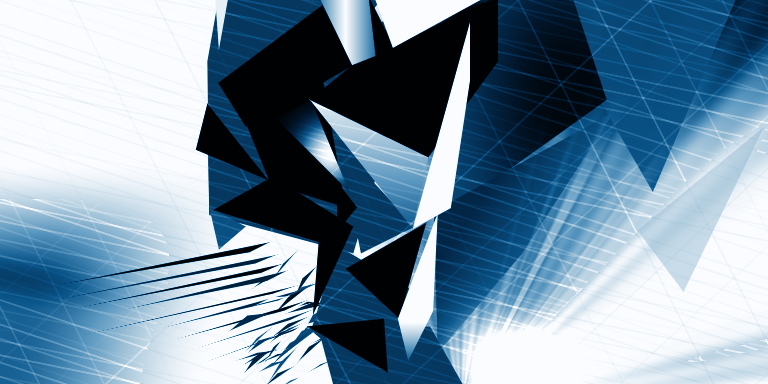
A Shadertoy shader for this background:

```glsl
// Splintered blue-black crystal over a pale sky with soft beams of light.
// Convex shards are layered as one tone value (0 black, 1 white),
// then a five-step ramp turns that tone into colour.
#define DEBRIS 46
#define BLADES 9
#define LINE_STRENGTH .13
#define BEAM_STRENGTH .2
#define BEAM_SOURCE vec2(120, -8)
#define DEBRIS_CENTER vec2(76, 16)
#define PIXEL (100. / iResolution.y)

// Black, navy, blue, sky, pale, white
const vec3 RAMP[6] = vec3[6](
  vec3(0, .004, .012), vec3(.01, .15, .28), vec3(.04, .34, .55),
  vec3(.35, .59, .75), vec3(.69, .8, .87), vec3(.985, .99, 1));

vec2 p;     // position, canvas height is 100
float tone; // brightness painted so far

float saturate(float v) { return clamp(v, 0., 1.); }
float hash(float n) { return fract(sin(n * 127.1) * 4375.85); }
float bump(vec2 c, float size) { return exp(-dot(p - c, p - c) / size); }

vec3 ramp(float t) {
  vec3 c = RAMP[0];
  for (int i = 1; i < 6; i++) c = mix(c, RAMP[i], saturate(t * 5. - float(i - 1)));
  return c;
}

// Signed distance of q to the line a-b
float side(vec2 q, vec2 a, vec2 b) {
  vec2 d = normalize(b - a);
  return dot(q - a, vec2(d.y, -d.x));
}
// Paint a convex shape with corners a.xy, a.zw, b.xy, b.zw
void quad(float shade, vec4 a, vec4 b) {
  float o = -sign(side(b.xy, a.xy, a.zw));
  float d = max(max(o * side(p, a.xy, a.zw), o * side(p, a.zw, b.xy)),
                max(o * side(p, b.xy, b.zw), o * side(p, b.zw, a.xy)));
  tone = mix(tone, shade, saturate(.5 - d / PIXEL));
}
void tri(float shade, vec2 a, vec4 b) {
  quad(shade, vec4(a, b.xy), vec4(b.zw, (a + b.zw) * .5));
}

// Thin parallel lines with irregular spacing
float lines(float angle, float gap) {
  float u = dot(p, vec2(-sin(angle), cos(angle))) / gap;
  float id = floor(u), r = hash(id + angle * 9.);
  float d = abs(u - id - .2 - .6 * r) * gap;
  return r * (1. - smoothstep(.1, .1 + PIXEL, d));
}

void mainImage(out vec4 fragColor, in vec2 fragCoord) {
  p = fragCoord * PIXEL;
  float x = p.x, y = p.y;
  float mesh = LINE_STRENGTH * (lines(-.32, 3.1) + lines(-.2, 4.3)
             + lines(.75, 13.) + lines(-1.1, 17.));

  // Sky: haze at the left, fan of beams at the right
  float haze = smoothstep(0., 29., 58. - y) * (1. - smoothstep(8., 62., x + .25 * (30. - y)));
  float band = (y - 28. + .15 * x) / 5.;
  float left = 1. - haze * (.57 + .13 * exp(-band * band));
  vec2 ray = p - BEAM_SOURCE;
  float angle = atan(ray.y, ray.x), reach = length(ray);
  float streak = .5 + .5 * sin(angle * 47.) * sin(angle * 19.);
  float right = 1. - .48 * smoothstep(50., 100., y)
    - .38 * smoothstep(.72, 1.1, angle)
    - BEAM_STRENGTH * streak * smoothstep(.6, .8, angle)
    - .22 * streak * (1. - smoothstep(.18, .36, angle)) * smoothstep(25., 70., reach);
  tone = mix(left, right, smoothstep(95., 115., x));
  tone += mesh * (tone < .85 ? 1. : -.25);

  // Right wing
  quad(mix(tone, .36 + mesh, .92), vec4(149, 101, 192, 101), vec4(170, 50, 155, 76));
  tri(mix(tone, .7, .45), vec2(199, 67), vec4(166, 40, 178, 24));
  float shadow = length((p - vec2(149, 74)) * vec2(1, .65));
  quad(.03 + .3 * smoothstep(4., 38., shadow) + mesh, vec4(128, 101, 149, 101), vec4(158, 74, 116, 44));
  quad(.2 + .009 * max(0., x - y * .7 - 92.) + mesh, vec4(113, 45, 160, 71), vec4(136, 34, 114, 8));
  float beam = smoothstep(.55, .9, streak) * smoothstep(.8, 1., angle) * (1. - smoothstep(1.15, 1.35, angle));
  tone += beam * .28 * (1. - smoothstep(50., 100., reach));
  tone += .8 * bump(vec2(130, 5), 120.);

  // Blades sweeping left, then scattered splinters
  for (int i = 0; i < BLADES; i++) {
    float k = float(i) * .5, r = hash(k + 3.);
    vec2 tip = vec2(12. + 11. * k + 9. * r, 24. - 4.3 * k + 3. * r);
    vec2 root = vec2(70. + 3. * k, 35. - 5. * k + 2. * r);
    tri(.3 * fract(k), tip, vec4(root, root - vec2(5, 1.6 + r)));
  }
  for (int i = 0; i < DEBRIS; i++) {
    float n = float(i) + 1., a = hash(n) * .9 + .1;
    vec2 c = DEBRIS_CENTER + (vec2(hash(n + 50.), hash(n + 90.)) - .5) * vec2(23, 33);
    vec2 along = vec2(cos(a), sin(a)) * (2. + 5. * hash(n + 20.));
    vec2 off = vec2(-along.y, along.x) * (.12 + .2 * hash(n + 70.));
    tri(i % 3 == 0 ? 1. : .4 * hash(n + 30.), c - along, vec4(c + along, c + off));
  }

  // Blue body and its jagged left rim
  float body = .27 + mesh;
  quad(body, vec4(57, 101, 54, 84), vec4(54.5, 44, 100, 101));
  quad(body, vec4(54, 70, 54.5, 44), vec4(92, 34, 112, 101));
  tri(body + .1, vec2(54.5, 46), vec4(57, 35, 64, 41));
  tri(.95, vec2(56, 101), vec4(59.5, 101, 57, 87));
  tri(0., vec2(51, 61), vec4(54, 73, 70, 53));

  // Black masses, a glow and two bright gaps
  quad(0., vec4(84, 98.7, 56.8, 78.4), vec4(64, 67, 92, 83));
  quad(0., vec4(64, 68, 70.5, 52), vec4(90, 46, 84, 80));
  quad(0., vec4(55.5, 45.3, 87, 35.7), vec4(92, 41, 71, 54));
  tri(bump(vec2(86, 60), 65.) * (1. + mesh), vec2(72, 69), vec4(81, 74, 91, 50));
  quad(1. - .07 * abs(x - 90.), vec4(83, 101, 96, 101), vec4(98.5, 85, 91.7, 83));
  quad(0., vec4(80.7, 74, 91.7, 83), vec4(122, 95, 111.5, 59));
  quad(0., vec4(98, 86, 129.7, 101), vec4(129.7, 84, 111.5, 59));
  tri(0., vec2(96, 101), vec4(98, 84, 103, 87));
  tri(1., vec2(97.4, 101), vec4(127, 101, 102.3, 87.5));

  // Central facets and lower wedge
  tri(body, vec2(88.5, 62), vec4(94, 34, 108, 41));
  tri(.94 - .016 * (74. - y) + mesh, vec2(80.7, 74), vec4(111.5, 59, 107.5, 40.4));
  quad(body, vec4(88, 36, 81, 14), vec4(98, -1, 108, 24));
  quad(body, vec4(87, -1, 83, 14), vec4(112, 15, 121, -1));
  tri(0., vec2(80, 15), vec4(100, 17, 101, 3));
  tri(0., vec2(87.5, 53), vec4(93, 46, 88, 40));
  tri(0., vec2(83, 37), vec4(92, 41, 81.5, 18));
  tri(0., vec2(90, 30), vec4(111, 42, 104, 17));

  // White blade
  quad(1., vec4(122.4, 94.3, 122.4, 79), vec4(117.4, 45.8, 107.5, 40.4));
  quad(1. - .06 * max(0., 16. - y), vec4(114, 44.5, 112.8, 19), vec4(106.3, 6, 103.6, 17));
  fragColor = vec4(ramp(tone), 1);
}
```
